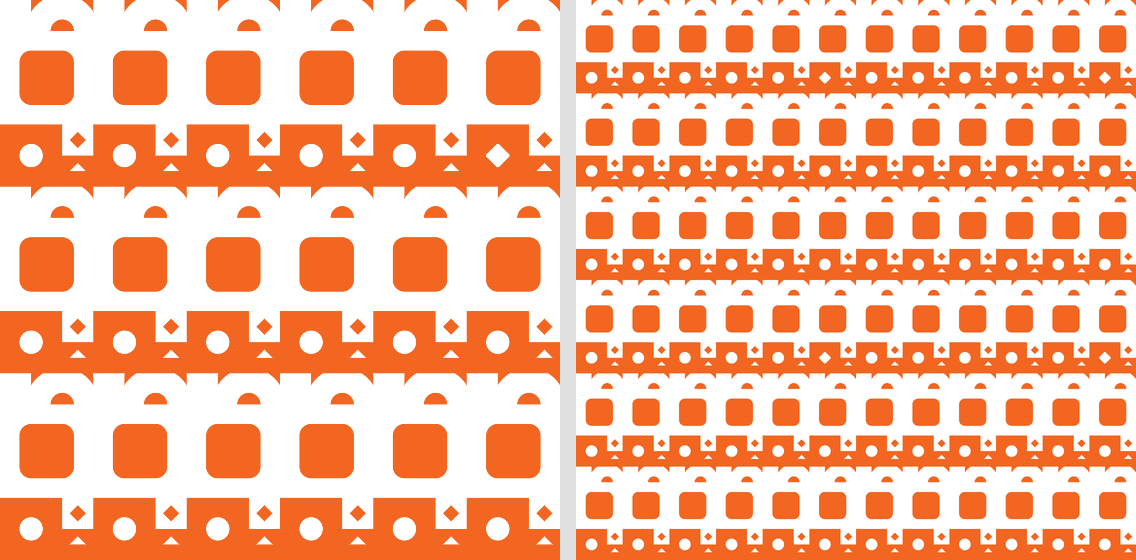
Left: one tile. Right: repeated 2 by 2.
Give the GLSL for this pattern, as a Shadertoy shader.

```glsl
// Orange and white geometric border: notched bands with dots and diamonds, arches and rounded squares.
#define TILES vec2(6.0, 3.0)       // repeats across and down
#define TILE_SIZE vec2(3.0, 6.0)   // size of one repeat in grid units
#define FOLD vec2(0.5, -2.3)       // lower corner of a repeat, kept clear of shapes
#define INK vec3(0.95, 0.40, 0.13)
#define PAPER vec3(1.0)
#define DOT_RADIUS 0.375
#define ARCH_RADIUS 1.175
#define DIAMOND_RADIUS 0.26
#define SQUARE_HALF 0.875
#define SQUARE_CORNER 0.375
#define ODD_TILE vec2(5.0, 1.0)    // the repeat whose dot is cut to a diamond

float box(vec2 p, vec2 halfSize) {
    vec2 d = abs(p) - halfSize;
    return length(max(d, 0.0)) + min(max(d.x, d.y), 0.0);
}

float diamond(vec2 p, float radius) {
    return (abs(p.x) + abs(p.y) - radius) * 0.70711;
}

// Band two units high, with a square notch, a dot and a pair of diamonds
float band(vec2 p, bool oddDot) {
    float d = abs(p.y + 1.0) - 1.0;
    d = max(d, -box(p - vec2(2.5, -1.75), vec2(0.5, 0.75)));
    d = min(d, diamond(p - vec2(2.5, -1.5), DIAMOND_RADIUS));
    d = max(d, -diamond(p - vec2(2.5, -0.5), DIAMOND_RADIUS));
    vec2 c = p - vec2(1.0, -1.0);
    float dotShape = length(c) - DOT_RADIUS;
    if (oddDot) dotShape = max(dotShape, diamond(c, DOT_RADIUS * 1.08));
    return max(d, -dotShape);
}

// Spandrels left around a clear half circle, with a small half disc inside
float arch(vec2 p) {
    float r = length(p - vec2(2.0, 1.0));
    float spandrels = max(box(p - vec2(2.0, 0.25), vec2(1.0, 0.75)), ARCH_RADIUS - r);
    float halfDisc = max(r - DOT_RADIUS, p.y - 1.0);
    return min(spandrels, halfDisc);
}

float roundedSquare(vec2 p) {
    return box(p - vec2(1.5, 2.5), vec2(SQUARE_HALF - SQUARE_CORNER)) - SQUARE_CORNER;
}

void mainImage(out vec4 fragColor, in vec2 fragCoord) {
    vec2 gridSize = TILES * TILE_SIZE;
    vec2 uv = fragCoord / iResolution.xy;
    vec2 grid = vec2(uv.x, 1.0 - uv.y) * gridSize;   // y runs downward

    // Wrapped repeat index and position inside the repeat
    vec2 cell = floor((grid - FOLD) / TILE_SIZE);
    vec2 p = grid - cell * TILE_SIZE;
    cell = mod(cell, TILES);
    bool oddDot = distance(cell, ODD_TILE) < 0.5;

    float d = min(band(p, oddDot), min(arch(p), roundedSquare(p)));

    // Edge softened over about one pixel
    float pixel = gridSize.y / min(iResolution.x, iResolution.y);
    float ink = 1.0 - smoothstep(-0.5 * pixel, 0.5 * pixel, d);
    fragColor = vec4(mix(PAPER, INK, ink), 1.0);
}
```
